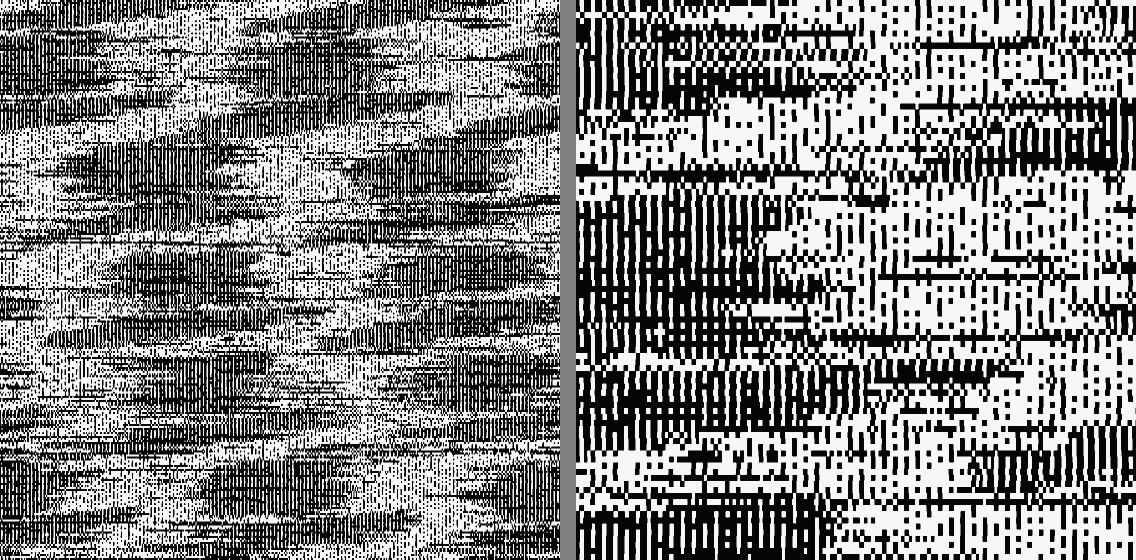
Left, the full canvas; right, a detail of the centre.
Give the GLSL for this texture, as a WebGL 2 fragment shader.

```glsl
#version 300 es
precision highp float;
// Ribbed black and white knit with frayed, slanted ikat patches.

uniform vec2 u_resolution;
out vec4 fragColor;

const float COLUMNS = 150.0;               // knit ribs across the canvas
const float ROWS = 276.0;                  // stitch rows up the canvas
const float BANDS = 5.3;                   // patch and streak pairs up the canvas
const float REPEAT = 0.5;                  // horizontal spacing of patches
const float BAND_DRIFT = 0.45;             // sideways scatter of each band
const vec2 PATCH_SIZE = vec2(0.140, 0.054);
const vec2 STREAK_SIZE = vec2(0.250, 0.026);
const float PATCH_SLOPE = 0.10;
const float STREAK_SLOPE = 0.14;
const float STREAK_DROP = 0.088;           // streak distance below its patch
const float ROW_FRAY = 1.15;               // long horizontal fraying
const float STITCH_FRAY = 0.45;            // single stitch fraying
const float STROKE_LEVEL = 0.30;           // higher gives fewer solid row strokes
const float DARK_RIB = 0.19;               // half width of white ribs on black
const float LIGHT_RIB = 0.21;              // half width of black dashes on white
const vec3 INK = vec3(0.02);
const vec3 YARN = vec3(0.97);
const vec2 SHARPEN = vec2(0.20, 0.80);     // coverage range kept as grey
const int SAMPLES = 4;                     // antialiasing grid per side

float hash(vec2 p) {
    vec3 q = fract(vec3(p.xyx) * 0.1031);
    q += dot(q, q.yzx + 33.33);
    return fract((q.x + q.y) * q.z);
}

// Smooth noise along one row, unrelated to its neighbours.
float rowNoise(float x, float row) {
    float cell = floor(x);
    float t = smoothstep(0.0, 1.0, x - cell);
    return mix(hash(vec2(cell + 40.0, row)), hash(vec2(cell + 41.0, row)), t) - 0.5;
}

// Positive inside the dark patches and streaks.
float motif(vec2 p) {
    float field = -1.0;
    float home = floor(p.y * BANDS);
    for (int i = -1; i <= 1; i++) {
        float band = home + float(i);
        float shift = BAND_DRIFT * hash(vec2(band + 9.0, 5.0));
        float x = (fract((p.x - shift) / REPEAT) - 0.5) * REPEAT;
        float y = p.y - (band + 0.68) / BANDS;

        vec2 blob = abs(vec2(x, y - PATCH_SLOPE * x) / PATCH_SIZE);
        field = max(field, 1.0 - dot(blob * blob, blob));

        float slide = 0.08 * (hash(vec2(band + 9.0, 17.0)) - 0.5);
        vec2 streak = vec2(x - slide, y + STREAK_DROP - STREAK_SLOPE * x) / STREAK_SIZE;
        field = max(field, 1.0 - dot(streak, streak));
    }
    return field;
}

// Layered sines bend the outlines and add thin slanted strands.
float strands(vec2 p) {
    float across = p.y - STREAK_SLOPE * p.x;
    float wave = sin(across * 97.0 + 2.0 * sin(p.x * 9.0));
    wave += sin(across * 171.0 + 1.5 * sin(p.x * 13.0 + 2.0));
    return 0.19 * wave;
}

// Black or white yarn at one point.
float knit(vec2 p) {
    float row = floor(p.y * ROWS);
    float ribX = p.x * COLUMNS + 0.10 * (hash(vec2(row, 71.0)) - 0.5);
    float column = floor(ribX);
    float fromRib = abs(fract(ribX) - 0.5);
    vec2 stitch = vec2((column + 0.5) / COLUMNS, (row + 0.5) / ROWS);

    // Some heights are torn sideways more than others.
    float tear = 0.5 + 0.5 * sin(stitch.y * 31.0 + 2.0 * sin(stitch.y * 13.0));
    float slip = (hash(vec2(row, 3.0)) - 0.5) * mix(0.03, 0.13, tear * tear);
    float field = motif(stitch + vec2(slip, 0.0)) + strands(stitch);
    field += ROW_FRAY * mix(0.55, 1.2, tear) * rowNoise(stitch.x * 9.0, row);
    field += STITCH_FRAY * (hash(vec2(column, floor(row * 0.5) + 300.0)) - 0.5);

    // Solid strokes lie along single rows, mostly at the torn heights.
    float stroke = rowNoise(stitch.x * 7.0, row + 500.0) + 0.07 * tear;
    if (stroke > STROKE_LEVEL && field > -1.0) {
        return fromRib < 0.13 && hash(vec2(column, row + 900.0)) < 0.35 ? 1.0 : 0.0;
    }

    float chance = hash(vec2(column + 7.0, row + 11.0));
    if (field > 0.0) {
        return fromRib < DARK_RIB && chance < 0.90 ? 1.0 : 0.0;
    }
    float dashChance = 0.36 + 0.42 * mod(row + floor(column * 0.5), 2.0);
    return fromRib < LIGHT_RIB && chance < dashChance ? 0.0 : 1.0;
}

void main() {
    float coverage = 0.0;
    for (int j = 0; j < SAMPLES; j++) {
        for (int i = 0; i < SAMPLES; i++) {
            vec2 offset = (vec2(i, j) + 0.5) / float(SAMPLES) - 0.5;
            coverage += knit((gl_FragCoord.xy + offset) / u_resolution.y);
        }
    }
    coverage /= float(SAMPLES * SAMPLES);
    fragColor = vec4(mix(INK, YARN, smoothstep(SHARPEN.x, SHARPEN.y, coverage)), 1.0);
}
```
